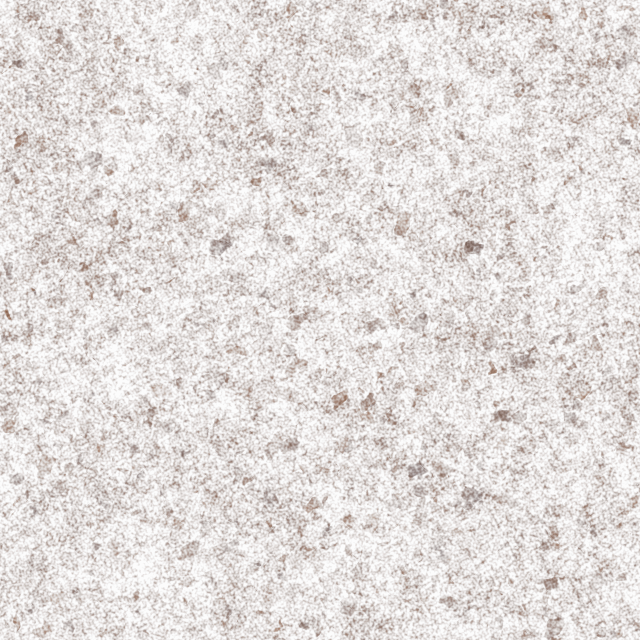
A WebGL 2 fragment shader for this texture:

```glsl
#version 300 es
precision highp float;
precision highp int;

uniform vec2 u_resolution;
out vec4 fragColor;

const float TAU = 6.28319;

vec2 hash2(vec2 cell, float seed) {
    const uint MUL = 1664525u;
    uvec2 v = uvec2(ivec2(cell + seed * vec2(131.0, 57.0)) + 4096);
    v = v * MUL + 1013904223u;
    v.x += v.y * MUL;
    v.y += v.x * MUL;
    v ^= v >> 16u;
    v.x += v.y * MUL;
    v.y += v.x * MUL;
    v ^= v >> 16u;
    return vec2(v >> 8u) * exp2(-24.0);
}

mat2 rotation(float angle) {
    float c = cos(angle), s = sin(angle);
    return mat2(c, -s, s, c);
}

float slope(vec2 cell, vec2 offset, float seed) {
    float angle = TAU * hash2(cell, seed).x;
    return dot(vec2(cos(angle), sin(angle)), offset);
}

// Gradient noise scaled to roughly unit variance
float noise(vec2 p, float seed) {
    vec2 i = floor(p), f = p - i;
    vec2 w = f * f * f * (f * (f * 6.0 - 15.0) + 10.0);
    vec2 e = vec2(1.0, 0.0);
    float low = mix(slope(i, f, seed), slope(i + e.xy, f - e.xy, seed), w.x);
    float high = mix(slope(i + e.yx, f - e.yx, seed), slope(i + e.xx, f - e.xx, seed), w.x);
    return 4.65 * mix(low, high, w.y);
}

// Scattered oval pebbles: x = strength, y = tint, z = distance to nearest edge
vec3 pebbles(vec2 p, float seed, float blur) {
    vec3 result = vec3(0.0, 0.5, 1.0);
    vec2 base = floor(p);
    for (int y = -1; y <= 1; y++) {
        for (int x = -1; x <= 1; x++) {
            vec2 cell = base + vec2(x, y);
            vec2 place = hash2(cell, seed);
            vec2 shape = hash2(cell, seed + 1.0);
            vec2 look = hash2(cell, seed + 2.0);
            vec2 d = rotation(0.7 + 2.4 * (shape.y - 0.5)) * (p - cell - 0.2 - 0.6 * place);
            float radius = mix(0.08, 0.42, shape.x * shape.x);
            float edge = length(d * vec2(0.85, 1.2 + 0.4 * look.y)) - radius;
            float strength = mix(0.25, 1.9, look.x * look.x) * smoothstep(blur, -blur, edge);
            if (strength > result.x) result.xy = vec2(strength, look.y);
            result.z = min(result.z, edge);
        }
    }
    return result;
}

// Sparse, thin, bent fibres
float fibres(vec2 p, float seed, float width) {
    float cover = 0.0;
    vec2 base = floor(p);
    for (int y = -1; y <= 1; y++) {
        for (int x = -1; x <= 1; x++) {
            vec2 cell = base + vec2(x, y);
            vec2 place = hash2(cell, seed);
            vec2 shape = hash2(cell, seed + 1.0);
            vec2 d = rotation(TAU * shape.x) * (p - cell - place);
            d.y += (shape.y - 0.5) * 2.0 * d.x * d.x;
            float span = mix(0.12, 0.45, place.y);
            float body = smoothstep(width, 0.0, abs(d.y)) * smoothstep(span, span - 0.06, abs(d.x));
            cover = max(cover, body * step(0.55, fract(shape.x * 7.0 + place.x)));
        }
    }
    return cover;
}

float ramp(float a, float b, float x) {
    return clamp((x - a) / (b - a), 0.0, 1.0);
}

vec3 mineralColor(float tone) {
    vec3 c = mix(vec3(0.99), vec3(0.963), ramp(-1.6, -0.95, tone));
    c = mix(c, vec3(0.91, 0.89, 0.885), ramp(-0.95, -0.04, tone));
    c = mix(c, vec3(0.84, 0.82, 0.81), ramp(-0.04, 0.61, tone));
    c = mix(c, vec3(0.78, 0.74, 0.72), ramp(0.61, 1.17, tone));
    c = mix(c, vec3(0.71, 0.65, 0.63), ramp(1.17, 1.7, tone));
    c = mix(c, vec3(0.64, 0.55, 0.51), ramp(1.7, 2.33, tone));
    return mix(c, vec3(0.50, 0.39, 0.34), ramp(2.33, 3.6, tone));
}

void main() {
    float scale = min(u_resolution.x, u_resolution.y);
    vec2 uv = gl_FragCoord.xy / scale;
    float pixel = 1.0 / scale;

    // Ragged outlines
    vec2 warp = vec2(noise(uv * 75.0, 1.0), noise(uv * 75.0, 2.0));
    vec2 p = uv + 0.0022 * warp;

    // Pebbles in two sizes
    vec3 coarse = pebbles(p * 25.0, 10.0, 25.0 * (0.001 + pixel));
    vec3 small = pebbles(p * 58.0, 20.0, 58.0 * (0.0005 + pixel));
    float stone = max(coarse.x, 0.85 * small.x);
    float tint = coarse.x > small.x ? coarse.y : small.y;

    // Pale paste around pebbles and in winding veins
    float rim = smoothstep(0.09, 0.0, abs(coarse.z - 0.08));
    float vein = smoothstep(0.3, 0.0, abs(noise(p * 19.0, 30.0) + 0.3 * warp.x));

    // Patches and fine grain
    float patches = 0.16 * noise(uv * 6.0, 40.0) + 0.28 * noise(p * 24.0, 41.0) + 0.3 * noise(p * 56.0, 42.0);
    vec2 grainUv = rotation(0.5) * uv;
    float grain = 0.78 * noise(grainUv * 245.0, 50.0) + 0.62 * noise(grainUv * 135.0, 51.0);

    float tone = 0.7 * grain * mix(1.0, 0.7, min(stone, 1.0)) + patches + stone;
    tone -= 0.4 * rim * (1.0 - min(stone, 1.0)) + 0.45 * vein + 0.1;
    tone += 0.7 * fibres(p * 13.0, 60.0, 13.0 * (0.0006 + pixel));

    // Rust and grey shifts in the darker grains
    float warmth = (tint - 0.5) * min(stone, 1.0) + 0.12 * noise(uv * 30.0, 70.0);
    vec3 color = mineralColor(tone);
    color += vec3(0.05, -0.005, -0.05) * warmth * ramp(0.3, 2.2, tone);
    fragColor = vec4(clamp(color, 0.0, 1.0), 1.0);
}
```
